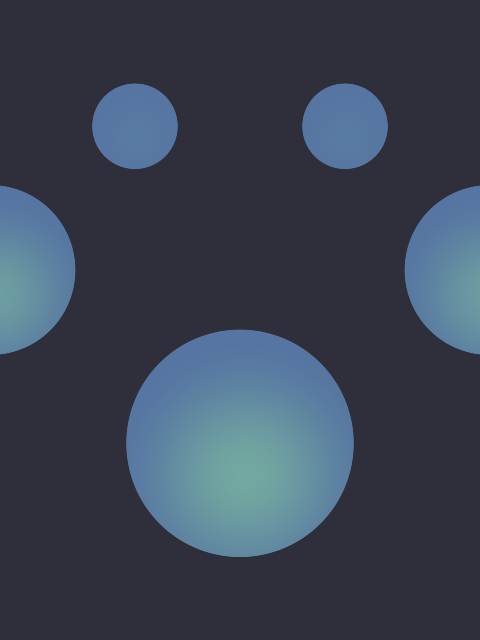
Reproduce this background procedurally as a Shadertoy shader.

```glsl
// Five soft discs on a dark slate ground, mirrored about the vertical axis.
// Each disc is a circle distance function, filled with a blue to sea-green
// radial glow set a little below its centre.

// Lays one disc over the ground; glow is the strength of its green heart.
vec3 paintDisc(vec3 ground, vec2 p, vec2 centre, float radius, float glow) {
    vec2 q = (p - centre) / radius;
    float falloff = 1.0 - smoothstep(0.0, 1.2, length(q - vec2(0.05, -0.28)));
    vec3 fill = mix(vec3(0.338, 0.460, 0.635), vec3(0.450, 0.660, 0.628), glow * falloff);

    // Antialiased rim, one pixel wide
    float pixel = 1.0 / iResolution.y;
    float edge = (length(q) - 1.0) * radius;
    return mix(ground, fill, 1.0 - smoothstep(-0.5 * pixel, 0.5 * pixel, edge));
}

void mainImage(out vec4 fragColor, in vec2 fragCoord) {
    // Height is one unit; x is zero on the axis of symmetry
    vec2 p = vec2(fragCoord.x - 0.5 * iResolution.x, fragCoord.y) / iResolution.y;
    vec3 color = vec3(0.180, 0.184, 0.229);

    // Small upper pair and larger pair cut by the sides
    for (float side = -1.0; side <= 1.0; side += 2.0) {
        color = paintDisc(color, p, vec2(side * 0.1641, 0.8027), 0.0668, 0.10);
        color = paintDisc(color, p, vec2(side * 0.3900, 0.5781), 0.1328, 0.80);
    }

    // Large lower disc
    color = paintDisc(color, p, vec2(0.0, 0.3073), 0.1777, 1.0);

    fragColor = vec4(color, 1.0);
}
```
